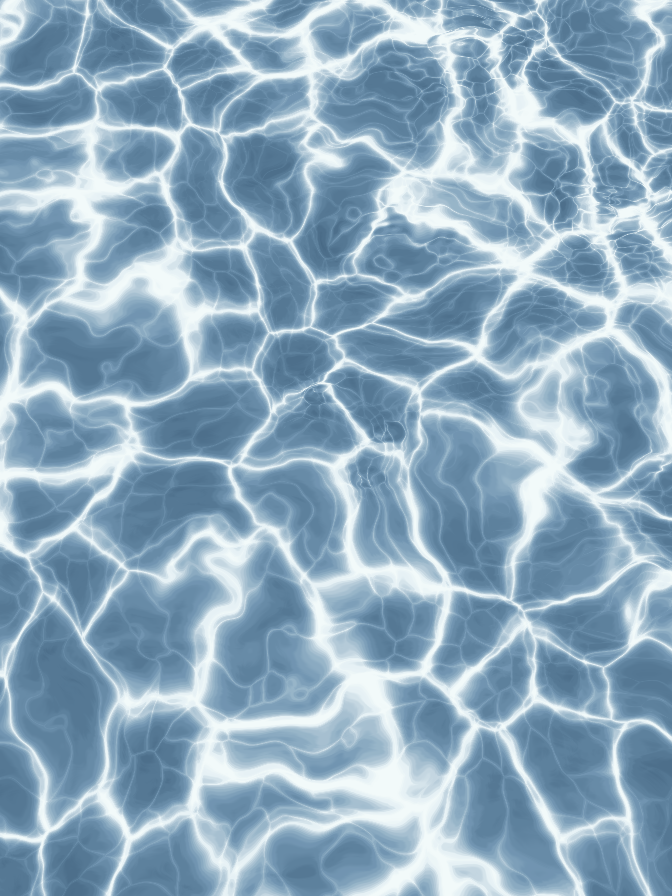
Give the GLSL for this texture, as a Shadertoy shader.

```glsl
// Sunlit pool water: a warped web of bright caustic light over blue hollows, with small ripples.

const vec3 TONES[6] = vec3[6](
    vec3(0.27, 0.40, 0.51), vec3(0.35, 0.49, 0.60), vec3(0.45, 0.59, 0.70),
    vec3(0.58, 0.70, 0.78), vec3(0.73, 0.81, 0.86), vec3(0.90, 0.945, 0.96));

vec2 hash2(vec2 p) {
    return fract(sin(vec2(dot(p, vec2(127.1, 311.7)), dot(p, vec2(269.5, 183.3)))) * 43758.5);
}

mat2 rotation(float a) {
    return mat2(cos(a), sin(a), -sin(a), cos(a));
}

// Layered sines, each octave bent by the ones before it.
vec2 flow(vec2 p, float freq, float amp) {
    vec2 sum = vec2(0.0);
    for (int i = 0; i < 5; i++) {
        p = rotation(1.1) * p + 1.7;
        sum += amp * sin(freq * (p.yx + sum.yx) + vec2(0.0, 1.9));
        freq *= 1.9;
        amp *= 0.46;
    }
    return sum;
}

// Cellular noise: gap between the two nearest seeds, zero on cell borders.
float cellGap(vec2 p, float jitter) {
    vec2 cell = floor(p);
    float nearest = 9.0, second = 9.0;
    for (int y = -2; y <= 2; y++) {
        for (int x = -2; x <= 2; x++) {
            vec2 id = cell + vec2(x, y);
            float d = length(id + 0.5 + jitter * (hash2(id) - 0.5) - p);
            second = min(second, max(nearest, d));
            nearest = min(nearest, d);
        }
    }
    return second - nearest;
}

float glow(float gap, float width) {
    return exp(-gap / width);
}

// Elliptical rings around scattered spots: xy is the push, z the shine, w the cover.
vec4 ripples(vec2 p, float radius, float freq) {
    vec4 sum = vec4(0.0);
    for (int i = 0; i < 9; i++) {
        vec2 rnd = hash2(vec2(float(i), 4.0));
        vec2 centre = vec2(0.28 + 0.47 * rnd.x, 0.45 + 0.55 * rnd.y);
        vec2 d = rotation(0.5 * (rnd.x - 0.5)) * (p - centre) * vec2(1.0, 1.7);
        d += flow(d, 35.0, 0.006);
        float r = length(d);
        float size = radius * (0.5 + rnd.y);
        float fade = exp(-r * r / (size * size));
        float wave = sin(r * freq) * fade;
        sum += vec4(d / (r + 0.01) * wave, wave, fade);
    }
    return sum;
}

// Cells shrink and flatten towards the far, upper edge.
vec2 perspective(vec2 p) {
    return vec2((p.x - 0.375) * (1.0 + 0.35 * p.y) * 8.0, p.y * (1.0 + 0.45 * p.y) * 7.0);
}

vec3 toneRamp(float light) {
    vec3 colour = TONES[0];
    for (int i = 1; i < 6; i++) {
        colour = mix(colour, TONES[i], clamp(light * 5.0 - float(i - 1), 0.0, 1.0));
    }
    return mix(colour, vec3(0.95, 0.98, 0.98), smoothstep(1.0, 1.3, light));
}

// Gentle steps give the tones their crisp, patchy contours.
float softSteps(float v, float steps) {
    float s = v * steps;
    return (floor(s) + smoothstep(0.15, 0.85, fract(s))) / steps;
}

void mainImage(out vec4 fragColor, in vec2 fragCoord) {
    vec2 p = fragCoord / iResolution.y;
    vec4 ring = ripples(p, 0.055, 300.0);
    vec2 q = perspective(p + 0.005 * ring.xy);

    // Two bends of one web run side by side and fold into veils.
    vec2 bend = flow(q, 1.6, 0.27);
    vec2 fold = flow(q + 5.3, 2.3, 0.13);
    float mainGap = cellGap(q + bend, 0.85);
    float foldGap = cellGap(q + bend + fold, 0.85);
    float fineGap = cellGap(q * 2.1 + 2.0 * bend + 3.0 * fold, 0.95);

    // Slow patches vary line width; small flat ones mottle the hollows.
    float patchy = 0.5 + 0.5 * sin(1.1 * q.x + 1.5 * bend.y + 2.0 * sin(0.7 * q.y + 0.5));
    float mottle = flow(q * vec2(1.0, 1.8) + bend, 3.1, 0.6).x;
    float width = mix(0.055, 0.17, patchy);

    float light = 0.14 + 0.09 * mottle + 0.07 * (patchy - 0.5);
    light += 0.30 * glow(mainGap, 0.30);
    light += 0.60 * glow(mainGap, width);
    light += 0.36 * glow(foldGap, width * 0.9);
    light += mix(0.14, 0.32, patchy) * glow(fineGap, 0.09);

    // Broken glints where the surface is ruffled.
    float ruffle = clamp(ring.w + 0.6 * smoothstep(0.45, 1.0, p.x * 0.7 + p.y * 0.55), 0.0, 1.0);
    float glintGap = cellGap(q * vec2(2.8, 4.6) + 4.0 * bend + 5.0 * fold, 0.95);
    light += ruffle * (0.42 * glow(glintGap, 0.10) - 0.05) + 0.07 * ring.z;

    fragColor = vec4(toneRamp(softSteps(max(light, 0.0), 13.0)), 1.0);
}
```
